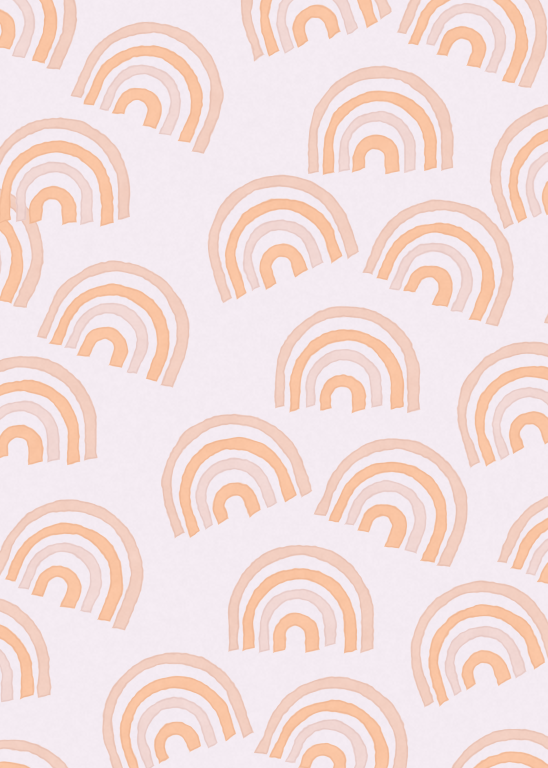
A Shadertoy shader for this pattern:

```glsl
// Scattered watercolour rainbows in peach and blush on a pale lilac paper.
// Columns of tilted four-band arches drift sideways row by row; each band is
// a distance function with a wobbling outline, a darker rim and mottled paint.

const vec3 PAPER  = vec3(0.958, 0.923, 0.950);
const vec3 PEACH  = vec3(0.953, 0.815, 0.760);
const vec3 ORANGE = vec3(0.982, 0.775, 0.642);
const vec3 BLUSH  = vec3(0.948, 0.848, 0.832);

const int   ROWS = 4;
const float ROW_STEP = 0.311;                 // drop from row to row
const vec2  DRIFT = vec2(0.035, 0.0085);      // linear and curved drift to the left
const float TILT_RIGHT = -0.40, TILT_LEFT = 0.32;
const float BASE_LINE = -0.0417;              // height of the feet below the centre
const float REACH = 0.125;                    // bounding radius of one rainbow
const float WOBBLE = 0.0026, ROUGHNESS = 0.0013;
const float RIM_WIDTH = 0.0022, RIM_DARKNESS = 0.045;
const float GRAIN = 0.020, MOTTLE = 0.035;

// Top of each column: position and tilt
const vec3 COLUMNS[8] = vec3[8](
    vec3(0.005, 0.982, TILT_RIGHT), vec3(0.195, 0.878, TILT_RIGHT),
    vec3(0.618, 0.958, TILT_RIGHT), vec3(0.853, 0.891, TILT_RIGHT),
    vec3(0.408, 0.990, TILT_LEFT),  vec3(0.732, 0.772, TILT_LEFT),
    vec3(0.495, 0.820, 0.0),        vec3(0.074, 0.754, 0.0));

// Bands from outside in: radius, leg length, half width, sideways shift
const vec4 BANDS[4] = vec4[4](
    vec4(0.0872, 0.0404, 0.0074,  0.000), vec4(0.0664, 0.0300, 0.0075, -0.001),
    vec4(0.0430, 0.0273, 0.0071, -0.004), vec4(0.0215, 0.0156, 0.0085, -0.006));
const vec3 PAINTS[4] = vec3[4](PEACH, ORANGE, BLUSH, ORANGE);

float hash(vec2 p) {
    vec3 q = fract(p.xyx * 0.1031);
    q += dot(q, q.yzx + 33.33);
    return fract((q.x + q.y) * q.z);
}

float noise(vec2 p) {
    vec2 i = floor(p), f = fract(p);
    f = f * f * (3.0 - 2.0 * f);
    return mix(mix(hash(i), hash(i + vec2(1, 0)), f.x),
               mix(hash(i + vec2(0, 1)), hash(i + vec2(1, 1)), f.x), f.y);
}

// Half ring on two straight legs, cut off by uneven feet
float archDistance(vec2 p, vec4 band, float seed) {
    vec2 q = p - vec2(band.w, BASE_LINE + band.y);
    float spine = q.y > 0.0 ? length(q) : abs(q.x);
    float halfWidth = band.z * (1.0 + 0.10 * clamp(q.x / band.x, -1.0, 1.0));
    float foot = BASE_LINE + 0.008 * (hash(vec2(seed, q.x > 0.0 ? 3.0 : 7.0)) - 0.6);
    foot += 0.25 * (abs(q.x) - band.x) * sign(q.x);
    return max(abs(spine - band.x) - halfWidth, foot - p.y);
}

// Lay one rainbow over the colour below
vec3 paintRainbow(vec3 color, vec2 p, float edgeShift, float mottle, float seed) {
    float blur = 0.8 / iResolution.y;
    for (int b = 0; b < 4; b++) {
        float d = archDistance(p, BANDS[b], seed + float(b) * 5.0) + edgeShift;
        float cover = smoothstep(blur, -blur, d);
        float rim = smoothstep(RIM_WIDTH, 0.0, abs(d + 0.5 * RIM_WIDTH));
        vec3 paint = PAINTS[b] + mottle * vec3(0.4, 0.8, 1.0);
        paint -= RIM_DARKNESS * rim * vec3(0.8, 1.0, 1.0);
        color = mix(color, paint, cover);
    }
    return color;
}

void mainImage(out vec4 fragColor, in vec2 fragCoord) {
    vec2 uv = fragCoord / iResolution.y;
    vec3 color = PAPER;

    // Irregular outlines and uneven pigment
    float edgeShift = WOBBLE * (noise(uv * 48.0) - 0.5)
                    + ROUGHNESS * (noise(uv * 190.0 + 20.0) - 0.5);
    float mottle = MOTTLE * (0.6 * noise(uv * 40.0 + 50.0)
                           + 0.4 * noise(uv * 120.0) - 0.5);

    for (int c = 0; c < 8; c++) {
        float cosT = cos(COLUMNS[c].z), sinT = sin(COLUMNS[c].z);
        for (int r = 0; r < ROWS; r++) {
            float row = float(r);
            float drift = row * (DRIFT.x + DRIFT.y * row);
            vec2 p = uv - COLUMNS[c].xy + vec2(drift, ROW_STEP * row);
            if (dot(p, p) > REACH * REACH) continue;
            p = vec2(cosT * p.x + sinT * p.y, cosT * p.y - sinT * p.x);
            color = paintRainbow(color, p, edgeShift, mottle, float(c * ROWS + r) * 23.0);
        }
    }

    // Fine paper grain
    color += GRAIN * (0.6 * noise(uv * 420.0) + 0.4 * noise(uv * 160.0 + 9.0) - 0.5);
    fragColor = vec4(color, 1.0);
}
```
